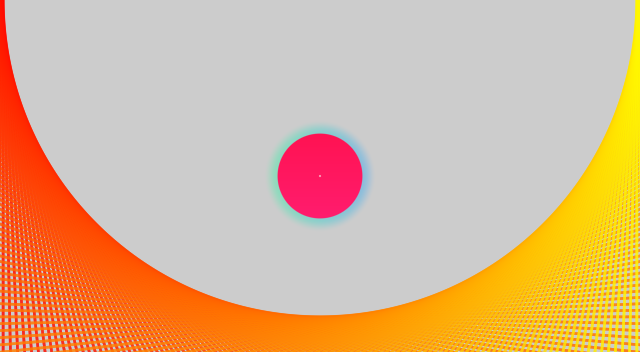
Write a Shadertoy shader that draws this background.

```glsl
// Woven tangent strands around a large grey circle, with a glowing pink disc at the centre.

// Lengths are fractions of the canvas height, measured from its middle.
const float PI = 3.14159265;
const vec2  RING_CENTRE = vec2(0.0, 0.5);
const float RING_RADIUS = 0.8965;    // inner edge of the weave
const float STRAND_COUNT = 300.0;
const float STRAND_WIDTH = 0.0074;
const float STRAND_OPACITY = 0.84;
const float HUE_CURVE = 1.12;

const float DISC_RADIUS = 0.1205;
const float GLOW_RADIUS = 0.160;
const float DOT_RADIUS = 0.0028;

const vec3 GREY = vec3(0.80);
const vec3 RED = vec3(1.0, 0.03, 0.0);
const vec3 YELLOW = vec3(1.0, 0.97, 0.0);
const vec3 DISC_TOP = vec3(1.0, 0.07, 0.32);
const vec3 DISC_BOTTOM = vec3(1.0, 0.11, 0.43);
const vec3 GLOW_GREEN = vec3(0.56, 0.87, 0.72);
const vec3 GLOW_TEAL = vec3(0.53, 0.81, 0.80);
const vec3 GLOW_BLUE = vec3(0.55, 0.72, 0.88);
const vec3 DOT_COLOUR = vec3(1.0, 0.68, 0.76);

// Antiderivative of floor(x), for exact box filtering.
float floorIntegral(float x) {
    float k = floor(x);
    return k * (x - k) + 0.5 * k * (k - 1.0);
}

float filteredFloor(float x, float width) {
    return (floorIntegral(x + 0.5 * width) - floorIntegral(x - 0.5 * width)) / width;
}

// Opacity of the strands whose tangent angle lies near the given one.
float strandCover(float angle, float spacing, float pixel) {
    float index = fract(angle * STRAND_COUNT / (2.0 * PI));
    float reach = 0.5 * STRAND_WIDTH / spacing;
    float blur = pixel / spacing;
    float overlap = filteredFloor(index + reach, blur) - filteredFloor(index - reach, blur);
    return 1.0 - pow(1.0 - STRAND_OPACITY, max(overlap, 0.0));
}

vec3 strandColour(float angle) {
    float along = clamp(angle / PI, 0.0, 1.0);
    return mix(RED, YELLOW, pow(along, HUE_CURVE));
}

// Antialiased disc: 1 inside the radius, 0 outside.
float discMask(float dist, float radius, float pixel) {
    return smoothstep(0.75 * pixel, -0.75 * pixel, dist - radius);
}

// Each outer point sees two tangents to the ring, one to either side.
vec3 drawWeave(vec3 base, vec2 p, float pixel) {
    vec2 q = p - RING_CENTRE;
    float r = length(q);
    float axis = RING_RADIUS + 0.5 * STRAND_WIDTH;
    float tangentLength = sqrt(max(r * r - axis * axis, 0.001));
    float spacing = tangentLength * 2.0 * PI / STRAND_COUNT;
    float angle = atan(-q.y, -q.x);    // 0 left, PI/2 below, PI right
    float spread = acos(min(axis / r, 1.0));
    float outside = 1.0 - discMask(r, RING_RADIUS, pixel);

    vec3 colour = base;
    for (float side = -1.0; side <= 1.0; side += 2.0) {
        float tangent = angle + side * spread;
        float cover = strandCover(tangent, spacing, pixel) * outside;
        colour = mix(colour, strandColour(tangent), cover);
    }
    return colour;
}

vec3 drawDisc(vec3 base, vec2 p, float pixel) {
    float r = length(p);

    // Halo: green to teal to blue across, fading outward
    float across = p.x / GLOW_RADIUS;
    vec3 halo = mix(GLOW_TEAL, across < 0.0 ? GLOW_GREEN : GLOW_BLUE, min(abs(across), 1.0));
    vec3 colour = mix(base, halo, smoothstep(GLOW_RADIUS, DISC_RADIUS, r));

    // Disc and its centre dot
    float down = clamp(0.5 - 0.5 * p.y / DISC_RADIUS, 0.0, 1.0);
    colour = mix(colour, mix(DISC_TOP, DISC_BOTTOM, down), discMask(r, DISC_RADIUS, pixel));
    return mix(colour, DOT_COLOUR, discMask(r, DOT_RADIUS, pixel));
}

void mainImage(out vec4 fragColor, in vec2 fragCoord) {
    float pixel = 1.0 / iResolution.y;
    vec2 p = (fragCoord - 0.5 * iResolution.xy) * pixel;
    vec3 colour = drawWeave(GREY, p, pixel);
    colour = drawDisc(colour, p, pixel);
    fragColor = vec4(colour, 1.0);
}
```
